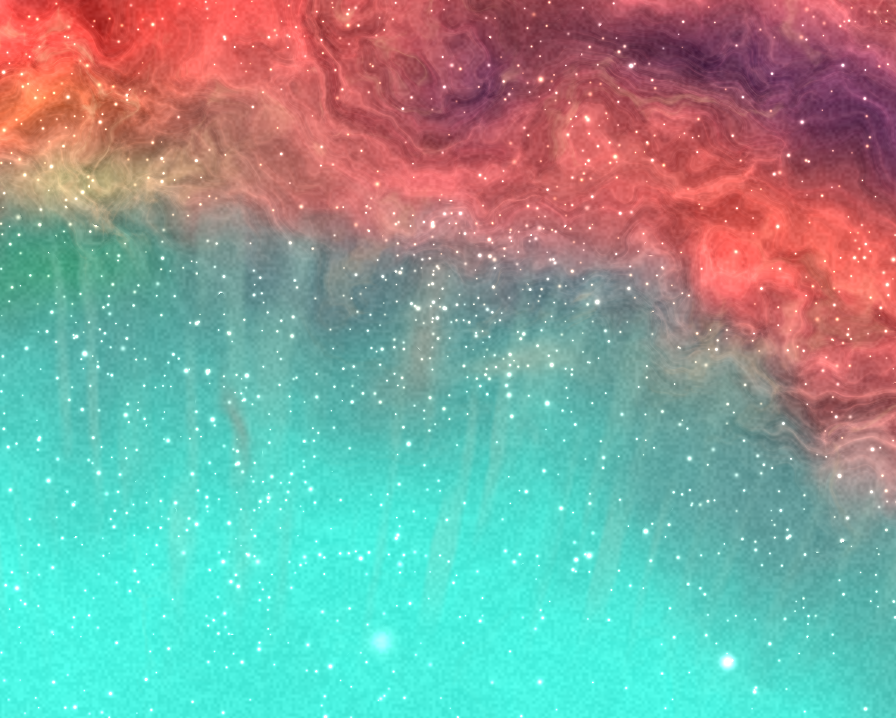
Give the GLSL for this background, as a WebGL 1 fragment shader.

```glsl
precision highp float;
// A star field over a nebula: a red and plum gas band arches above a cyan haze.
// A curved edge splits the two, soft warped ellipses tint the regions, then
// ridged noise draws wisps, stretched noise draws rays and jittered cells hold stars.
uniform vec2 u_resolution;

#define WARP 0.17
#define EDGE_SOFTNESS 0.09
#define WISP_STRENGTH 0.62
#define FIBRE_STRENGTH 0.42
#define RAY_STRENGTH 0.30
#define STAR_RADIUS 0.0020
#define GRAIN 0.075
#define CYAN vec3(0.29, 0.95, 0.88)
#define TEAL vec3(0.35, 0.58, 0.57)
#define RED vec3(0.80, 0.37, 0.38)
#define PLUM vec3(0.40, 0.20, 0.36)
#define SLATE vec3(0.37, 0.47, 0.50)

float hash(vec2 p) {
  p = fract(p * vec2(0.1031, 0.1137));
  p += dot(p, p.yx + 33.33);
  return fract((p.x + p.y) * p.x * 17.17);
}

float noise(vec2 p) {
  vec2 i = floor(p), f = fract(p);
  f = f * f * (3.0 - 2.0 * f);
  return mix(mix(hash(i), hash(i + vec2(1, 0)), f.x),
             mix(hash(i + vec2(0, 1)), hash(i + vec2(1, 1)), f.x), f.y);
}

mat2 rotation(float a) { return mat2(cos(a), sin(a), -sin(a), cos(a)); }

float fbm(vec2 p) {
  float sum = 0.0, amp = 0.5;
  for (int i = 0; i < 5; i++) {
    sum += amp * noise(p);
    p = rotation(0.6) * p * 2.03 + 11.7;
    amp *= 0.5;
  }
  return sum / 0.97;
}

// Thin bright creases, 0 to 1
float ridges(vec2 p) {
  float sum = 0.0, amp = 0.48;
  for (int i = 0; i < 5; i++) {
    float crease = 1.0 - abs(2.0 * noise(p) - 1.0);
    sum += amp * crease * crease;
    p = rotation(0.2) * p * 1.95 + 5.3;
    amp *= 0.57;
  }
  return sum;
}

// Soft tilted ellipse, 1 at its centre
float blob(vec2 p, vec2 centre, vec2 radius, float tilt) {
  vec2 d = rotation(-tilt) * (p - centre) / radius;
  return exp(-dot(d, d));
}

// One layer of stars, one candidate per cell
vec3 starLayer(vec2 p, float cells, float chance, float size, float warmth) {
  vec2 id = floor(p * cells) + floor(cells) * 3.0;
  vec2 jitter = 0.2 + 0.6 * vec2(hash(id + 3.1), hash(id + 47.7));
  float d = length(fract(p * cells) - jitter) / cells;
  float r = max(size * (0.6 + 0.7 * hash(id + 91.3)), 0.65 / u_resolution.y);
  float light = exp(-d * d / (r * r)) + 0.10 * exp(-d * d / (r * r * 6.0));
  vec3 hue = mix(vec3(1.0, 1.0, 0.96), vec3(1.0, 0.68, 0.45), warmth * hash(id + 17.9));
  return hue * light * step(hash(id), chance) * (0.4 + 0.8 * hash(id + 29.5));
}

void main() {
  vec2 uv = gl_FragCoord.xy / u_resolution;
  vec2 p = vec2(uv.x * u_resolution.x / u_resolution.y, uv.y);
  vec2 w = vec2(fbm(p * 3.2), fbm(p * 3.2 + 7.3)) - 0.5;
  vec2 q = uv + WARP * w;

  // Height above the curved edge, and the two base gradients
  float height = q.y - 0.71 + 0.42 * pow(max(q.x, 0.0), 2.7);
  height += 0.15 * (fbm(p * 8.0 + 2.0 * w) - 0.5);
  float gas = smoothstep(-EDGE_SOFTNESS, EDGE_SOFTNESS, height);
  vec3 c = mix(TEAL, CYAN, smoothstep(0.0, 0.53, -height));
  c = mix(c, RED, gas);

  // Upper gas: embers, brown dust and plum clouds
  c = mix(c, vec3(0.98, 0.52, 0.32), 0.90 * blob(q, vec2(0.03, 0.86), vec2(0.19, 0.08), 0.0));
  c = mix(c, vec3(0.97, 0.28, 0.25), 0.95 * blob(q, vec2(0.08, 0.98), vec2(0.26, 0.08), 0.0));
  c = mix(c, vec3(0.57, 0.38, 0.34), 0.80 * blob(q, vec2(0.29, 0.79), vec2(0.11, 0.12), 0.0));
  c = mix(c, PLUM, 0.90 * blob(q, vec2(0.81, 0.90), vec2(0.23, 0.08), -0.3));
  c = mix(c, PLUM, 0.90 * blob(q, vec2(0.97, 0.79), vec2(0.17, 0.09), -0.5));
  c = mix(c, PLUM, 0.80 * blob(q, vec2(0.52, 0.90), vec2(0.06, 0.07), 0.6));
  c = mix(c, vec3(0.60, 0.37, 0.40), 0.60 * blob(q, vec2(0.56, 0.67), vec2(0.14, 0.05), -0.2));
  c = mix(c, vec3(0.97, 0.39, 0.35), 0.95 * blob(q, vec2(0.87, 0.63), vec2(0.19, 0.075), -0.6));

  // Transition: cream and green at left, slate and dust across the middle
  c = mix(c, vec3(0.90, 0.84, 0.60), 0.95 * blob(q, vec2(0.10, 0.75), vec2(0.14, 0.05), 0.05));
  c = mix(c, vec3(0.28, 0.65, 0.50), 0.85 * blob(q, vec2(0.05, 0.63), vec2(0.17, 0.06), 0.0));
  c = mix(c, SLATE, 0.75 * blob(q, vec2(0.36, 0.62), vec2(0.10, 0.06), 0.0));
  c = mix(c, SLATE, 0.85 * blob(q, vec2(0.64, 0.58), vec2(0.12, 0.06), -0.3));
  c = mix(c, vec3(0.66, 0.60, 0.55), 0.60 * blob(q, vec2(0.47, 0.56), vec2(0.030, 0.10), -0.3));
  c = mix(c, vec3(0.64, 0.70, 0.63), 0.55 * blob(q, vec2(0.58, 0.49), vec2(0.07, 0.02), -0.2));
  c = mix(c, vec3(0.53, 0.57, 0.53), 0.70 * blob(q, vec2(0.78, 0.45), vec2(0.11, 0.07), -0.5));
  c = mix(c, vec3(0.39, 0.59, 0.59), 0.80 * blob(q, vec2(0.84, 0.28), vec2(0.13, 0.12), 0.0));
  c = mix(c, vec3(0.76, 0.55, 0.54), 0.65 * blob(q, vec2(0.97, 0.33), vec2(0.05, 0.07), 0.3));

  // Wisps that flow along the band, with sparse fibres and curls inside them
  vec2 flow = rotation(0.5) * p * vec2(2.6, 7.0) + 3.5 * w;
  float gasDetail = 0.10 + 0.90 * smoothstep(-0.18, 0.08, height);
  float sparse = smoothstep(0.35, 0.65, fbm(p * 4.0 + 31.0));
  c *= 1.0 + WISP_STRENGTH * (ridges(flow) - 0.46) * gasDetail;
  float fibre = ridges(flow * vec2(2.4, 3.2) + 17.0) - 0.45;
  c += FIBRE_STRENGTH * fibre * gasDetail * (0.4 + 0.8 * sparse) * vec3(0.80, 0.55, 0.48);
  float curl = smoothstep(0.58, 0.92, ridges(p * 7.0 + 5.0 * w)) * sparse;
  c = mix(c, vec3(1.0, 0.80, 0.62), 0.55 * curl * gasDetail * (1.0 - 0.6 * uv.x));

  // Fanned rays falling through the haze, with one dusty streak
  float across = p.x - 0.5 * (uv.x - 0.2) * uv.y + 0.03 * w.x;
  float ray = noise(vec2(across * 60.0, p.y * 4.5)) * fbm(vec2(across * 16.0, p.y * 5.0 + 9.0));
  float haze = (1.0 - gas) * smoothstep(0.0, 0.3, uv.y);
  c = mix(c, vec3(0.66, 0.84, 0.77), RAY_STRENGTH * smoothstep(0.2, 0.6, ray) * haze);
  c = mix(c, vec3(0.55, 0.60, 0.56), 0.55 * blob(q, vec2(0.27, 0.41), vec2(0.010, 0.07), 0.0));

  // Stars crowd around the centre and in noisy patches
  float patches = smoothstep(0.35, 0.7, fbm(p * 5.0 + 21.0));
  float crowd = 0.45 + patches + 1.8 * blob(uv, vec2(0.54, 0.58), vec2(0.14, 0.11), -0.5);
  crowd *= 0.45 + 0.55 * smoothstep(0.05, 0.4, uv.y);
  vec3 stars = vec3(0.0);
  for (int i = 0; i < 4; i++) {
    float k = float(i);
    stars += starLayer(p + k * 0.37, 15.0 * pow(1.75, k), (0.23 - 0.03 * k) * crowd,
                       STAR_RADIUS * (1.35 - 0.22 * k), 0.5 + 0.5 * gas);
  }
  stars += vec3(1.0, 0.75, 0.85) * blob(uv, vec2(0.812, 0.078), vec2(0.007, 0.009), 0.0);
  stars += vec3(0.4, 0.3, 0.3) * blob(uv, vec2(0.426, 0.106), vec2(0.012, 0.015), 0.0);
  c += stars * (1.0 - 0.25 * c);

  c += GRAIN * (noise(p * 230.0) - 0.5);
  gl_FragColor = vec4(clamp(c, 0.0, 1.0), 1.0);
}
```
